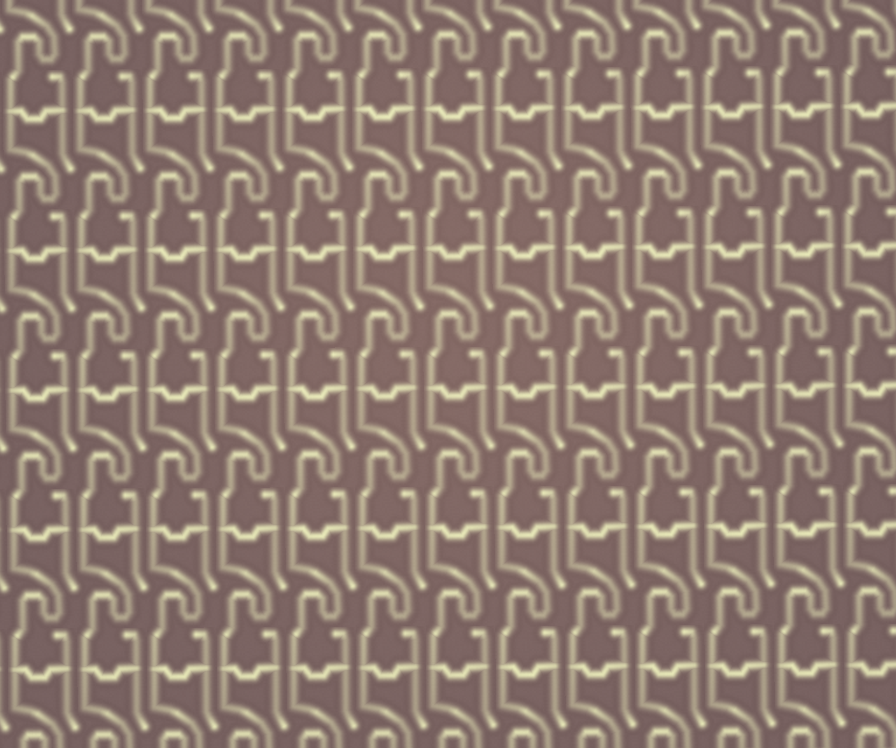
Write a Shadertoy shader that draws this pattern.

```glsl
// Grid of soft cream circuit traces: winding columns, notched crossbars and hooked rails on mauve.

const vec2 PITCH = vec2(89.6, 179.5);

// Trace corners: x, y (downward), brightness.
const vec3 COLUMN[16] = vec3[16](
    vec3(1, -40, 0.62), vec3(0, 49, 0.46), vec3(20, 53, 0.56), vec3(29, 57, 0.85),
    vec3(48, 70, 0.52), vec3(57, 84, 0.46), vec3(58, 106, 0.45), vec3(53, 113, 0.52),
    vec3(43, 113, 0.52), vec3(38, 106, 0.46), vec3(38, 90, 0.55), vec3(31, 84, 0.93),
    vec3(17, 84, 0.93), vec3(11, 91, 0.56), vec3(11, 127, 0.48), vec3(4, 135.5, 0.95));
const vec3 CROSSBAR[6] = vec3[6](
    vec3(0, 0, 0.8), vec3(14, 0, 1), vec3(22, 10, 0.95),
    vec3(39, 10, 1), vec3(46, 0, 0.95), vec3(67, -1, 0.85));
const vec3 RAIL[6] = vec3[6](
    vec3(55, -44, 0.98), vec3(64, -44, 0.82), vec3(67, -36, 0.48),
    vec3(67, 55, 0.46), vec3(70, 62, 0.55), vec3(77, 74, 0.98));

float hash(vec2 p) {
    return fract(sin(dot(p, vec2(127.1, 311.7))) * 43758.5);
}

// Distance to a segment in x, brightness at the nearest point in y.
vec2 segment(vec2 p, vec3 a, vec3 b) {
    vec2 along = b.xy - a.xy;
    float t = clamp(dot(p - a.xy, along) / dot(along, along), 0.0, 1.0);
    return vec2(length(p - a.xy - along * t), mix(a.z, b.z, t));
}

// Keeps the strongest glow in x and the smallest distance in y.
void addTrace(inout vec2 light, vec2 p, vec3 a, vec3 b, float gain) {
    vec2 s = segment(p, a, b);
    float glow = gain * s.y * exp(-s.x * s.x / 32.0);
    light = vec2(max(light.x, glow), min(light.y, s.x));
}

void mainImage(out vec4 fragColor, in vec2 fragCoord) {
    vec2 canvas = vec2(fragCoord.x, iResolution.y - fragCoord.y) * 641.0 / iResolution.y;

    // Slightly skewed grid, measured from the left end of one crossbar.
    vec2 q = canvas - vec2(309.3, 333.0);
    q = 1.5 * (q + vec2(-0.008 * q.y, 0.0055 * q.x));

    // Each point is reached by its own cell and the cells before it.
    vec2 margin = vec2(9.0, 53.0);
    vec2 id = floor((q + margin) / PITCH);
    vec2 light = vec2(0.0, 100.0);
    for (int j = 0; j < 2; j++) {
        for (int i = 0; i < 2; i++) {
            vec2 cell = id - vec2(i, j);
            vec2 p = q - cell * PITCH;
            float gain = 0.97 + 0.06 * hash(cell);
            for (int k = 0; k < 15; k++) addTrace(light, p, COLUMN[k], COLUMN[k + 1], gain);
            for (int k = 0; k < 5; k++) {
                addTrace(light, p, CROSSBAR[k], CROSSBAR[k + 1], gain);
                addTrace(light, p, RAIL[k], RAIL[k + 1], gain);
            }
        }
    }

    // Warm lamp glow near the middle, faint dark rim beside the traces.
    vec2 fromLamp = (canvas - vec2(410.0, 260.0)) / 300.0;
    float lamp = exp(-dot(fromLamp, fromLamp));
    vec3 ground = mix(vec3(0.465, 0.38, 0.378), vec3(0.525, 0.42, 0.402), lamp);
    float rim = (light.y - 12.0) / 4.0;
    ground -= 0.018 * exp(-rim * rim);

    vec3 cream = vec3(0.885, 0.885, 0.70) + 0.02 * lamp;
    vec3 color = mix(ground, cream, light.x);
    color += 0.008 * (hash(floor(canvas / 1.5)) - 0.5);
    fragColor = vec4(color, 1.0);
}
```
